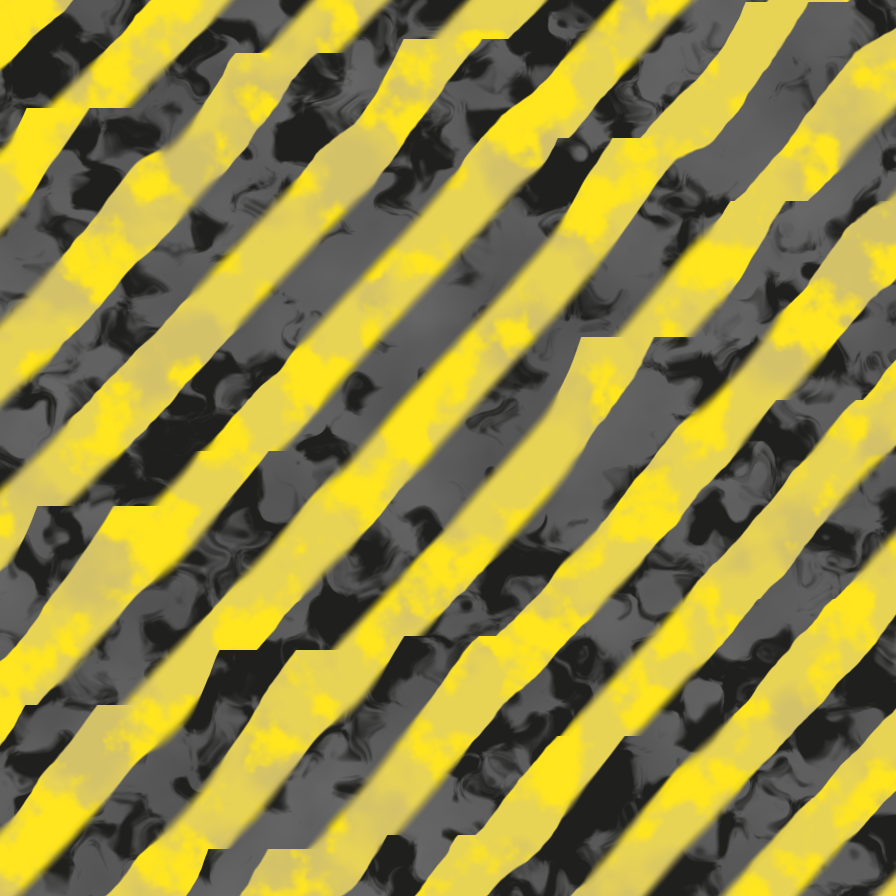
Give the GLSL for this pattern, as a Shadertoy shader.

```glsl
// Worn yellow hazard stripes running diagonally over mottled grey asphalt.
// A slanted phase counts about twelve stripes; blockwise slips that fade
// downwards break their edges, and fractal noise stains paint and ground.

float hash(vec2 p) {
    return fract(sin(dot(p, vec2(127.1, 311.7))) * 43758.5453);
}

float noise(vec2 p) {
    vec2 i = floor(p), f = fract(p);
    f = f * f * (3.0 - 2.0 * f);
    return mix(mix(hash(i), hash(i + vec2(1, 0)), f.x),
               mix(hash(i + vec2(0, 1)), hash(i + vec2(1, 1)), f.x), f.y);
}

float fbm(vec2 p) {
    float sum = 0.0, amp = 0.533;
    for (int i = 0; i < 4; i++) {
        sum += amp * noise(p);
        p = mat2(1.6, 1.2, -1.2, 1.6) * p + 7.3;
        amp *= 0.5;
    }
    return sum;
}

// Sideways slip of the paint: strongest at the top of a block, then it snaps back
float slip(vec2 p) {
    vec2 q = p * vec2(5.0, 4.5);
    q.y += hash(vec2(floor(q.x), 3.0));
    vec2 cell = floor(q), f = q - cell;
    float strength = smoothstep(0.35, 0.9, hash(cell + 17.0));
    return 0.24 * strength * f.y * f.y * smoothstep(0.0, 0.3, f.x) * smoothstep(1.0, 0.7, f.x);
}

vec3 asphalt(vec2 p) {
    vec2 warp = vec2(noise(p * 40.0), noise(p * 40.0 + 31.0)) - 0.5;
    float stain = fbm(p * 27.0 + 1.2 * warp) + 0.34 * (noise(p * 6.0 + 5.0) - 0.5);
    vec3 ground = vec3(0.36) + 0.13 * (fbm(p * 9.0 + 40.0) - 0.5);
    return mix(ground, vec3(0.12, 0.12, 0.115), smoothstep(0.47, 0.7, stain));
}

vec3 paint(vec2 p) {
    float fresh = fbm(p * 24.0 + 80.0) + 0.25 * (noise(p * 7.0 + 60.0) - 0.5);
    float faded = fbm(p * 10.0 + 120.0);
    vec3 col = mix(vec3(0.91, 0.83, 0.33), vec3(0.83, 0.76, 0.41), smoothstep(0.48, 0.7, faded));
    return mix(col, vec3(1.0, 0.9, 0.12), smoothstep(0.48, 0.7, fresh));
}

void mainImage(out vec4 fragColor, in vec2 fragCoord) {
    vec2 p = fragCoord / iResolution.y;
    float down = 1.0 - p.y;

    // Stripe phase, with a slight bend near the left and top sides
    float phase = 5.91 * p.x + 5.22 * down + 0.76;
    phase += 0.15 * exp(-6.0 * p.x) - 0.1 * exp(-5.0 * down);

    // Slips and ragged edges
    float shift = slip(p);
    float ragged = smoothstep(0.45, 0.65, noise(p * 7.0 + 9.0));
    phase += shift + 0.05 * (noise(p * 5.0 + 20.0) - 0.5);
    phase += (0.015 + 0.07 * ragged) * (fbm(p * 22.0 + 50.0) - 0.5);

    // Distance to the stripe edge: crisp where ragged, soft elsewhere
    float edge = 0.25 - abs(fract(phase + 0.5) - 0.5);
    float crisp = max(ragged, smoothstep(0.01, 0.06, shift));
    float blur = max(mix(0.05, 0.01, crisp), 6.0 / iResolution.y);
    float cover = smoothstep(-blur, blur, edge);

    // Grime gathers just inside the soft edges
    vec3 yellow = paint(p);
    yellow *= 1.0 - 0.15 * (1.0 - crisp) * smoothstep(0.08, 0.0, edge);

    fragColor = vec4(mix(asphalt(p), yellow, cover), 1.0);
}
```
